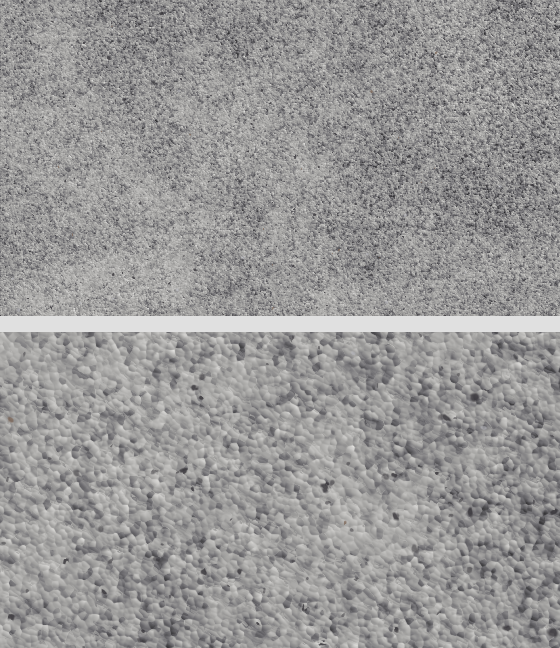
Top, the full canvas; bottom, a detail of the centre.
Give the GLSL for this texture, as a WebGL 1 fragment shader.

```glsl
precision highp float;
// Weathered grey concrete: sandy grit, dusty patches, pits, chips and rust specks.

uniform vec2 u_resolution;

#define BASE_TONE 0.598
#define PATCH_CONTRAST 0.032
#define GRAIN_CONTRAST 0.165
#define RELIEF 0.15
#define FINE_SCALE 165.0
#define COARSE_SCALE 82.0
#define DUST_SCALE 24.0
#define PIT_SHARE 0.06
#define GRIT_SHARE 0.05
#define CHIP_SHARE 0.022
#define RUST_SHARE 0.006
#define LIGHT_DIR vec2(0.6, 0.8)

const vec3 COOL_TINT = vec3(0.992, 0.982, 1.020);
const vec3 WARM_TINT = vec3(1.006, 1.001, 0.990);
const vec3 PIT_COLOR = vec3(0.21, 0.20, 0.22);
const vec3 CHIP_COLOR = vec3(0.70, 0.70, 0.72);
const vec3 RUST_COLOR = vec3(0.45, 0.34, 0.27);

// Three independent random values per cell
vec3 hash3(vec2 cell) {
  vec3 h = fract(cell.xyx * vec3(0.1031, 0.1030, 0.0973));
  h += dot(h, h.yxz + 33.33);
  return fract((h.xxy + h.yzz) * h.zyx);
}

// Soft cellular noise: x = grain tone 0..1, y = slope towards the light
vec2 grains(vec2 p) {
  vec2 cell = floor(p);
  vec3 sum = vec3(0.0);
  for (int j = -1; j <= 1; j++) {
    for (int i = -1; i <= 1; i++) {
      vec2 c = cell + vec2(float(i), float(j));
      vec3 h = hash3(c);
      vec2 offset = p - c - h.xy;
      float weight = exp(-8.0 * dot(offset, offset));
      sum += weight * vec3(h.z, dot(offset, LIGHT_DIR), 1.0);
    }
  }
  return sum.xy / max(sum.z, 1e-6);
}

// Coverage of sparse, stretched specks; only a share of the cells holds one
float specks(vec2 p, float share, float radius) {
  vec2 cell = floor(p);
  float cover = 0.0;
  for (int j = -1; j <= 1; j++) {
    for (int i = -1; i <= 1; i++) {
      vec2 c = cell + vec2(float(i), float(j));
      vec3 h = hash3(c);
      vec3 shape = hash3(c + 71.0);
      float angle = 6.2832 * shape.x;
      vec2 axis = vec2(cos(angle), sin(angle));
      vec2 d = p - c - h.xy;
      d = vec2(dot(d, axis), dot(d, vec2(-axis.y, axis.x)) * (1.0 + shape.y));
      float r = radius * (0.55 + 0.75 * shape.z * shape.z);
      float present = step(h.z, share);
      cover = max(cover, present * (1.0 - smoothstep(0.5 * r, 1.2 * r, length(d))));
    }
  }
  return cover;
}

// Broad clouds from layered, warped sines
float clouds(vec2 p) {
  float sum = 0.0;
  float amplitude = 1.0;
  p = p * 4.5 + 2.3;
  for (int i = 0; i < 5; i++) {
    sum += amplitude * sin(p.x + 1.2 * sin(p.y * 0.9)) * cos(p.y + sin(p.x * 0.7));
    p = mat2(0.8, 0.6, -0.6, 0.8) * p * 1.8 + 1.7;
    amplitude *= 0.75;
  }
  return sum;
}

void main() {
  vec2 p = gl_FragCoord.xy / u_resolution.y;

  // Worn dark area at the upper right, pale dust elsewhere
  vec2 fromWorn = (p - vec2(1.63, 0.72)) * vec2(2.8, 2.2);
  float worn = exp(-dot(fromWorn, fromWorn));
  float cloud = clouds(p);
  vec2 fine = grains(p * FINE_SCALE);
  vec2 coarse = grains(p * COARSE_SCALE + 0.8 * fine + 19.0);
  float dustNoise = grains(p * DUST_SCALE + 0.9 * coarse + 7.0).x;
  float dust = smoothstep(0.58, 0.9, dustNoise + 0.08 * cloud) * (1.0 - worn);

  // Grain tone, relief and shadowed gaps
  float rough = 1.0 - 0.3 * dust - 0.08 * cloud + 0.25 * worn;
  float grain = GRAIN_CONTRAST * (fine.x - 0.5 + 0.6 * (coarse.x - 0.5));
  float relief = RELIEF * (fine.y + 0.8 * coarse.y);
  float gap = 0.09 * (1.0 - smoothstep(0.12, 0.3, fine.x));
  gap += 0.05 * (1.0 - smoothstep(0.1, 0.28, coarse.x));
  float tone = BASE_TONE + PATCH_CONTRAST * cloud + 0.03 * dust - 0.04 * worn;
  tone += rough * (grain + relief - gap);
  vec3 color = tone * mix(COOL_TINT, WARM_TINT, smoothstep(0.38, 0.66, tone));

  // Ragged pits with a lit rim, dark grit, pale chips and rust specks
  vec2 ragged = p + 0.004 * (vec2(fine.x, coarse.x) - 0.5);
  float pit = specks(ragged * 40.0, PIT_SHARE, 0.20);
  float rim = specks((ragged + 0.005 * LIGHT_DIR) * 40.0, PIT_SHARE, 0.20);
  float grit = specks(ragged * 72.0 + 13.0, GRIT_SHARE, 0.26);
  float chip = specks(ragged * 36.0 + 43.0, CHIP_SHARE, 0.19);
  float rust = specks(ragged * 30.0 + 91.0, RUST_SHARE, 0.14);
  color += 0.05 * rim;
  color = mix(color, CHIP_COLOR + 0.5 * relief, 0.7 * chip);
  color = mix(color, RUST_COLOR, 0.6 * rust);
  color = mix(color, PIT_COLOR, max(0.8 * pit, 0.5 * grit));

  gl_FragColor = vec4(clamp(color, 0.0, 1.0), 1.0);
}
```
